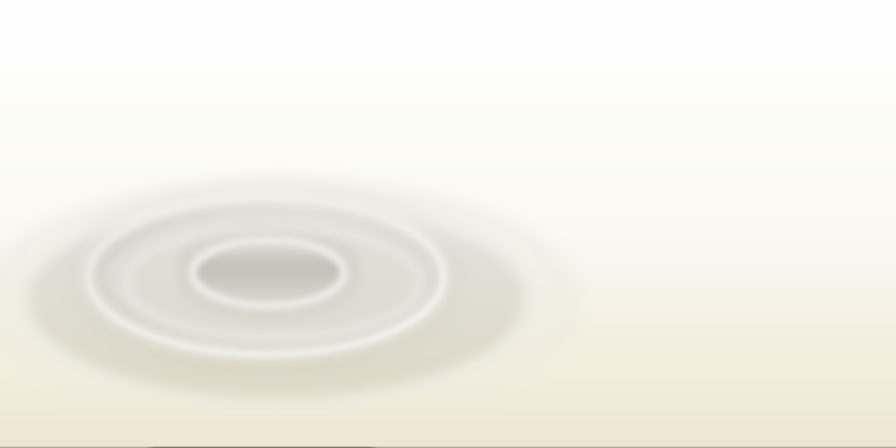
Give the GLSL for this background, as a Shadertoy shader.

```glsl
// Pale cream liquid with soft elliptical ripples at the lower left.

// Approximate signed distance to an ellipse, negative inside.
float ellipse(vec2 p, vec2 center, vec2 radii) {
    vec2 q = p - center;
    float k = length(q / radii);
    return k * (k - 1.0) / max(length(q / (radii * radii)), 0.001);
}

float glow(float d, float width) {
    return exp(-d * d / (width * width));
}

float inside(float d, float blur) {
    return 1.0 - smoothstep(-blur, blur, d);
}

void mainImage(out vec4 fragColor, in vec2 fragCoord) {
    vec2 p = fragCoord / iResolution.y;

    // Background: white above, warm cream below
    vec3 color = mix(vec3(0.932, 0.906, 0.835), vec3(0.948, 0.935, 0.872), smoothstep(0.0, 0.20, p.y));
    color = mix(color, vec3(0.978, 0.973, 0.950), smoothstep(0.18, 0.52, p.y));
    color = mix(color, vec3(0.990, 0.989, 0.969), smoothstep(0.45, 0.75, p.y));
    color = mix(color, vec3(0.998), smoothstep(0.74, 0.92, p.y));

    // Ripple distances, from the widest to the central bowl
    float outer = ellipse(p, vec2(0.625, 0.318), vec2(0.664, 0.281));
    float broad = ellipse(p, vec2(0.617, 0.333), vec2(0.569, 0.237));
    float crest = ellipse(p, vec2(0.594, 0.383), vec2(0.396, 0.174));
    float inner = ellipse(p, vec2(0.609, 0.370), vec2(0.328, 0.122));
    float bowl = ellipse(p, vec2(0.599, 0.391), vec2(0.169, 0.073));

    // Faint outer swell and the shaded disc
    float height = smoothstep(0.12, 0.48, p.y);
    color = mix(color, vec3(0.930, 0.920, 0.880), 0.5 * inside(outer, 0.045) * smoothstep(0.03, 0.28, p.y));
    color -= 0.012 * glow(outer + 0.01, 0.024) * height;
    vec3 disc = mix(vec3(0.866, 0.854, 0.790), vec3(0.884, 0.876, 0.842), height);
    disc = mix(disc, vec3(0.938, 0.933, 0.913), smoothstep(0.42, 0.56, p.y));
    color = mix(color, disc, inside(broad + 0.014, 0.034));
    color = mix(color, vec3(0.935, 0.930, 0.895), 0.35 * glow(broad, 0.013));

    // Troughs beside the crests, deepest on the left
    float left = smoothstep(0.75, 0.22, p.x);
    color = mix(color, vec3(0.868, 0.860, 0.828), 0.5 * inside(crest, 0.014));
    color -= (0.020 + 0.025 * left) * glow(crest + 0.024, 0.018) * height;
    color -= 0.012 * glow(crest - 0.030, 0.022);
    color -= 0.035 * glow(bowl - 0.022, 0.018) * height;

    // Crests, brightest on the near side and at the right
    float near = smoothstep(0.42, 0.22, p.y);
    float light = 0.42 + 0.30 * near + 0.22 * smoothstep(0.75, 0.98, p.x);
    color = mix(color, vec3(0.912, 0.908, 0.895), 0.55 * glow(inner, 0.016));
    color = mix(color, vec3(0.925, 0.920, 0.902), 0.35 * glow(crest, 0.024));
    color = mix(color, vec3(0.952, 0.948, 0.930), light * glow(crest, 0.010));

    // Central bowl, darkest below its far rim
    vec3 well = mix(vec3(0.830, 0.816, 0.785), vec3(0.770, 0.762, 0.728), smoothstep(0.34, 0.40, p.y));
    well = mix(well, vec3(0.845, 0.840, 0.815), smoothstep(0.40, 0.455, p.y));
    color = mix(color, well, inside(bowl + 0.006, 0.022));
    color = mix(color, vec3(0.935, 0.932, 0.918), 0.72 * glow(bowl, 0.011));

    // Thin dark line on the bottom edge
    float line = 1.0 - smoothstep(0.0015, 0.0045, p.y);
    float dark = smoothstep(0.32, 0.35, p.x) * (1.0 - smoothstep(0.82, 0.85, p.x));
    color = mix(color, mix(vec3(0.68, 0.66, 0.60), vec3(0.50, 0.47, 0.42), dark), line);

    fragColor = vec4(color, 1.0);
}
```
